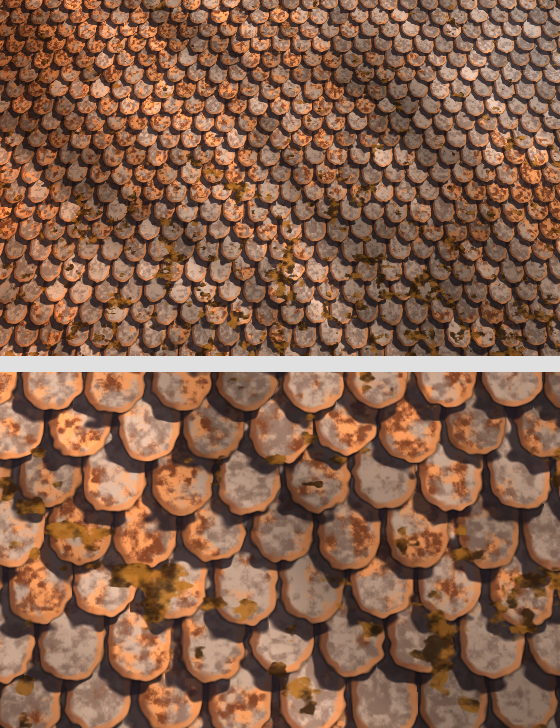
Top: the whole. Bottom: its middle third, enlarged.
Reproduce this texture procedurally as a Shadertoy shader.

```glsl
// Weathered roof of overlapping round-ended clay tiles, receding upwards, with rust and moss.

float hash(vec2 p) {
    return fract(sin(dot(p, vec2(127.1, 311.7))) * 43758.5453);
}

float noise(vec2 p) {
    vec2 i = floor(p), f = fract(p);
    f = f * f * (3.0 - 2.0 * f);
    return mix(mix(hash(i), hash(i + vec2(1, 0)), f.x),
               mix(hash(i + vec2(0, 1)), hash(i + vec2(1, 1)), f.x), f.y);
}

float fbm(vec2 p) {
    float sum = 0.0, amp = 0.5;
    for (int i = 0; i < 4; i++) {
        sum += amp * noise(p);
        p = p * 2.03 + 17.3;
        amp *= 0.5;
    }
    return sum / 0.9375;
}

// Soft round region of the roof
float region(vec2 pos, vec2 center, vec2 size) {
    vec2 q = (pos - center) / size;
    return exp(-dot(q, q));
}

// Signed distance to the nearest tile of a row, in tile widths; also its id and local position
float tileDistance(vec2 uv, float row, out vec2 id, out vec2 local) {
    float x = uv.x + 0.5 * mod(row, 2.0) + 0.12 * (hash(vec2(row, 4.0)) - 0.5);
    id = vec2(floor(x), row);
    vec2 jitter = vec2(hash(id + 3.1), hash(id + 8.7)) - 0.5;
    local = vec2(x - id.x - 0.5 - 0.07 * jitter.x,
                 (uv.y - row - 1.0 - 0.2 * jitter.y) * 0.75);
    float wobble = 0.07 * (noise(local * 8.0 + id * 7.0) - 0.5);
    return length(vec2(local.x, max(local.y + 0.40, 0.0) * 1.08)) - 0.46 + wobble;
}

// Clay face with grey weathering, rust patches and a sunlit lower rim
vec3 tileColor(vec2 local, vec2 id, float dist, float rust) {
    vec2 grainPos = local * 7.0 + id * 13.7;
    float grain = fbm(grainPos * 1.3);
    float patches = fbm(grainPos * 0.6 + 40.0);
    vec3 face = mix(vec3(0.50, 0.39, 0.33), vec3(0.68, 0.56, 0.48),
                    smoothstep(0.25, 0.7, grain + 0.3 * (hash(id) - 0.5)));
    vec3 clay = mix(vec3(0.42, 0.20, 0.10), vec3(0.86, 0.52, 0.29),
                    smoothstep(0.3, 0.65, grain));
    float cover = smoothstep(0.45, 0.68, patches * 0.7 + rust + 0.25 * (hash(id + 2.3) - 0.5));
    vec3 col = mix(face, clay, 0.85 * cover);
    // Thick edge: orange where lit, brown on the left
    float rim = smoothstep(-0.13, -0.06, dist + 0.09 * (grain - 0.5));
    float lit = smoothstep(-0.45, 0.2, local.x + 0.5 * (patches - 0.5));
    vec3 edge = mix(vec3(0.42, 0.23, 0.14), vec3(0.76, 0.47, 0.28), lit);
    col = mix(col, edge, 0.85 * rim);
    col *= 0.84 + 0.32 * hash(id + 6.4);
    return col * mix(0.7, 1.0, smoothstep(0.0, -0.03, dist));
}

void mainImage(out vec4 fragColor, in vec2 fragCoord) {
    vec2 pos = fragCoord / iResolution.xy;
    float depth = 1.0 - pos.y;

    // Perspective: tiles widen and rows spread towards the bottom
    float spread = 1.0 + 0.31 * depth;
    float tileWidth = 0.0352 * spread;
    vec2 uv = vec2((pos.x - 0.5) / tileWidth, depth / (0.038 * spread) + 0.35);
    float aa = 0.8 / (iResolution.x * tileWidth);

    // Broad weathering, drawn out along slanting streaks
    vec2 streak = vec2(pos.x * 9.0 + pos.y * 5.0, pos.y * 4.0);
    float weather = smoothstep(0.3, 0.7, fbm(streak + 3.0));
    float crust = region(pos, vec2(0.65, 0.78), vec2(0.16, 0.17));
    float rust = 0.26 * (weather - 0.5) + 0.06
               + 0.22 * region(pos, vec2(0.08, 0.45), vec2(0.16, 0.15))
               + 0.16 * region(pos, vec2(0.0, 0.9), vec2(0.25, 0.2))
               + 0.20 * region(pos, vec2(0.9, 0.42), vec2(0.14, 0.16))
               + 0.16 * region(pos, vec2(0.02, 0.08), vec2(0.15, 0.12)) + 0.2 * crust;

    // Rows from the lowest layer to the top one, each casting a shadow on those below
    vec3 col = vec3(0.15, 0.10, 0.09);
    vec2 id, local;
    float baseRow = floor(uv.y), ragged = noise(uv * 5.0) - 0.5;
    for (int k = 2; k >= -1; k--) {
        float row = baseRow + float(k);
        float shade = tileDistance(uv + vec2(0.15, -0.24), row, id, local) + 0.2 * ragged;
        float shadow = smoothstep(0.03, -0.04, shade);
        col = mix(col, col * 0.15 + vec3(0.085, 0.065, 0.08), 0.92 * shadow);

        float dist = tileDistance(uv, row, id, local);
        col *= 1.0 - 0.3 * smoothstep(0.05, 0.0, dist);
        col = mix(col, tileColor(local, id, dist, rust), smoothstep(aa, -aa, dist));
    }

    // Small moss clumps, brown above and golden below
    float clump = fbm(uv * 2.2 + 60.0) + 0.3 * (fbm(streak * 1.5 + 21.0) - 0.5);
    float moss = smoothstep(0.67, 0.74, clump + 0.09 * smoothstep(0.3, 0.8, depth) - 0.04);
    vec3 mossColor = mix(vec3(0.17, 0.10, 0.04), vec3(0.58, 0.36, 0.12),
                         smoothstep(0.3, 0.7, fbm(uv * 5.0)));
    col = mix(col, mossColor, 0.85 * moss);

    // Broad light and dark areas, with a cool sheen at the upper right
    float tone = smoothstep(0.25, 0.75, fbm(streak * 0.8 + 35.0));
    float sheen = region(pos, vec2(1.0, 0.88), vec2(0.2, 0.25));
    col *= mix(0.80, 1.24, tone) * (1.0 - 0.2 * crust);
    col = mix(col, col * vec3(1.08, 1.16, 1.24) + 0.03, sheen);
    col *= mix(vec3(1.08, 0.97, 0.88), vec3(1.02), smoothstep(0.0, 0.35, pos.x));

    fragColor = vec4(clamp(col, 0.0, 1.0), 1.0);
}
```
